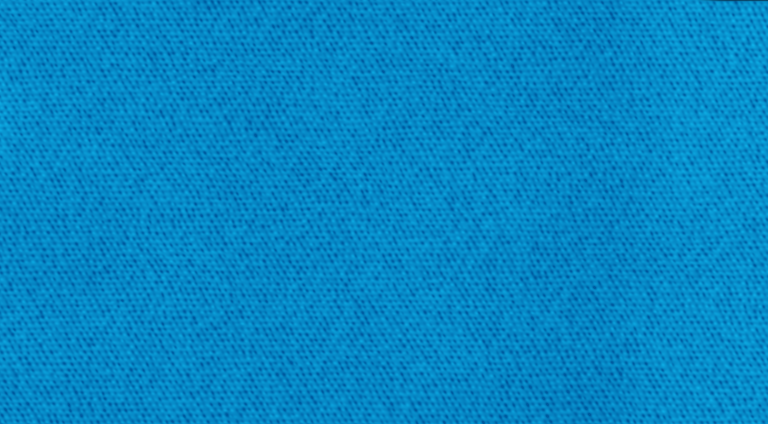
Reproduce this texture procedurally as a WebGL 2 fragment shader.

```glsl
#version 300 es
precision highp float;
// Plain blue woven cloth: staggered horizontal rows of slanted dark pores, each with a
// raised bright thread beside it. A hash varies every stitch in place, size and depth;
// yarn grain, soft mottling, a paler right side and worn specks are added on top.

#define REPEATS vec2(112.0, 74.0)   // stitches across, rows down
#define PORE_SIZE vec2(0.27, 0.40)  // in cells
#define THREAD_SIZE vec2(0.34, 0.30)
#define PORE_DEPTH 0.54
#define THREAD_LIFT 0.28
#define SLANT -0.32
#define JITTER 0.34
#define BASE_TONE 0.62
#define GRAIN 0.26
#define MOTTLE 0.08
#define DEEP_BLUE vec3(0.0, 0.39, 0.655)
#define LIGHT_BLUE vec3(0.045, 0.645, 0.865)

uniform vec2 u_resolution;
out vec4 fragColor;

float hash(vec2 p) {
    vec3 q = fract(vec3(p.xyx) * 0.1031);
    q += dot(q, q.yzx + 33.33);
    return fract((q.x + q.y) * q.z);
}

float noise(vec2 p) {
    vec2 i = floor(p), f = fract(p);
    f = f * f * (3.0 - 2.0 * f);
    float low = mix(hash(i), hash(i + vec2(1, 0)), f.x);
    float high = mix(hash(i + vec2(0, 1)), hash(i + vec2(1, 1)), f.x);
    return mix(low, high, f.y);
}

// Soft elliptical spot, widened to suit the pixel's footprint
float spot(vec2 d, vec2 size, vec2 pixel) {
    vec2 r = sqrt(size * size + 0.06 * pixel * pixel);
    d /= r;
    return exp(-dot(d, d)) * size.x * size.y / (r.x * r.y);
}

// Sums pores and raised threads from the neighbouring staggered cells
float weave(vec2 p, vec2 pixel) {
    float tone = -0.05 * cos(6.2832 * (p.y - 0.5));
    for (int j = -1; j <= 1; j++) {
        float row = floor(p.y) + float(j);
        float shift = 0.5 * mod(row, 2.0);
        for (int i = -1; i <= 1; i++) {
            vec2 id = vec2(floor(p.x - shift) + float(i), row) + 200.0;
            vec2 rnd = vec2(hash(id), hash(id + 71.7));
            vec2 d = p - (id - 200.0 + vec2(0.5 + shift, 0.5));
            d -= (rnd - 0.5) * JITTER * vec2(1.0, 0.7);
            d.x -= SLANT * d.y;
            float depth = PORE_DEPTH * mix(0.5, 1.5, hash(id + 133.1));
            vec2 size = PORE_SIZE * mix(vec2(0.8), vec2(1.2), rnd.yx);
            tone -= depth * spot(d, size, pixel);
            tone += THREAD_LIFT * mix(0.5, 1.5, rnd.y)
                  * spot(d - vec2(0.40, -0.20), THREAD_SIZE, pixel);
        }
    }
    return tone;
}

// Slow changes of light and dye over the whole cloth
float wear(vec2 uv, float aspect) {
    vec2 p = vec2(uv.x * aspect, uv.y);
    float mottling = noise(p * 5.0 + 3.0) + 0.6 * noise(p * 14.0 + 40.0);
    float tone = MOTTLE * (mottling - 0.8);
    tone += 0.14 * smoothstep(0.80, 0.90, uv.x) * mix(0.5, 1.0, uv.y);
    tone -= 0.06 * exp(-pow((uv.x - 0.76) / 0.06, 2.0));
    tone += 0.18 * exp(-uv.x * 40.0) * exp(-pow((uv.y - 0.75) / 0.12, 2.0));
    tone -= 0.06 * smoothstep(0.2, 0.05, uv.y) * noise(p * 9.0);
    return tone;
}

// Sparse dark flecks, at most one in each large cell
float flecks(vec2 p) {
    vec2 id = floor(p), rnd = vec2(hash(id + 11.0), hash(id + 57.0));
    vec2 d = fract(p) - mix(vec2(0.2), vec2(0.8), rnd);
    return step(0.9, hash(id + 93.0)) * exp(-dot(d, d) / 0.004);
}

void main() {
    vec2 uv = gl_FragCoord.xy / u_resolution;
    float aspect = u_resolution.x / u_resolution.y;

    // Threads wander slightly from straight rows
    vec2 cloth = uv * REPEATS;
    cloth += 0.6 * (vec2(noise(uv * 9.0), noise(uv * 9.0 + 19.0)) - 0.5);

    float tone = BASE_TONE + weave(cloth, REPEATS / u_resolution);
    tone += GRAIN * (noise(cloth * vec2(1.3, 2.0) + 90.0) - 0.5);
    tone += wear(uv, aspect);
    tone -= 0.25 * flecks(vec2(uv.x * aspect, uv.y) * 9.0);

    vec3 color = mix(DEEP_BLUE, LIGHT_BLUE, clamp(tone, -0.15, 1.15));

    // Thin shadow along the upper right border
    float border = smoothstep(0.995, 1.0, uv.y) * smoothstep(0.90, 0.95, uv.x);
    color = mix(color, vec3(0.03, 0.16, 0.26), 0.8 * border);
    fragColor = vec4(clamp(color, 0.0, 1.0), 1.0);
}
```
